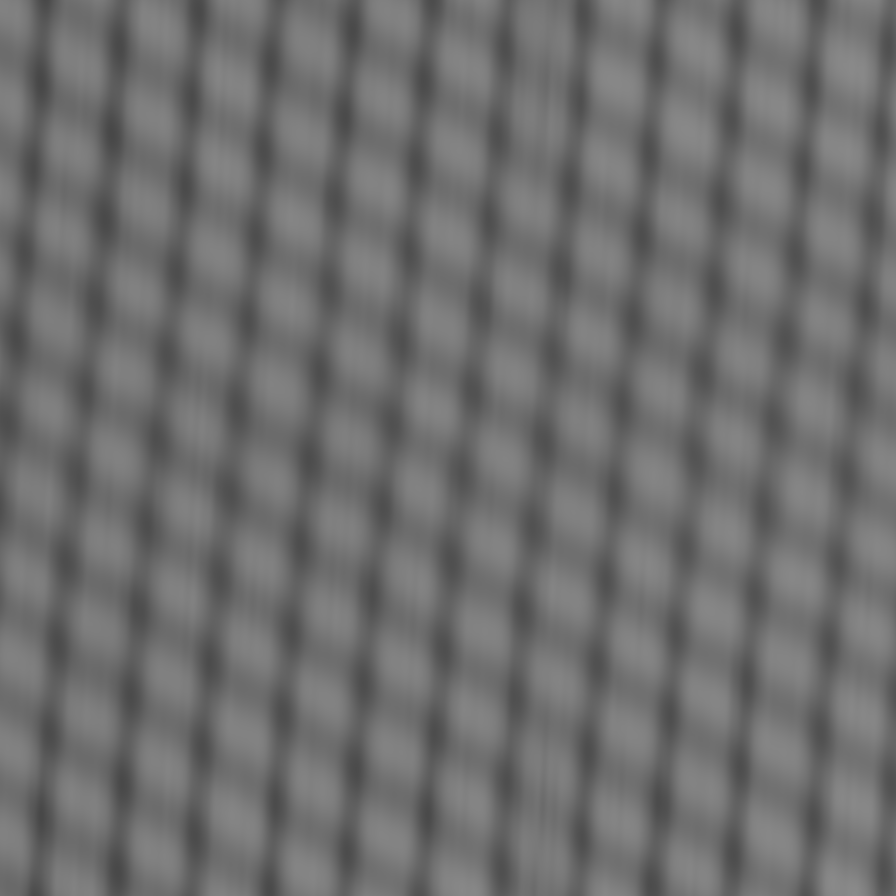
Give the GLSL for this pattern, as a WebGL 1 fragment shader.

```glsl
precision highp float;

uniform vec2 u_resolution;

const float TAU = 6.2831853;

float hash(vec2 p) {
  vec3 q = fract(p.xyx * vec3(0.1031, 0.1030, 0.0973));
  q += dot(q, q.yzx + 33.33);
  return fract((q.x + q.y) * q.z);
}

float noise(vec2 p) {
  vec2 cell = floor(p);
  vec2 f = fract(p);
  f = f * f * (3.0 - 2.0 * f);
  float low = mix(hash(cell), hash(cell + vec2(1.0, 0.0)), f.x);
  float high = mix(hash(cell + vec2(0.0, 1.0)), hash(cell + 1.0), f.x);
  return mix(low, high, f.y);
}

// Soft periodic ridge: 1 at whole phases, narrower for larger sharpness
float ridge(float phase, float sharpness) {
  return pow(max(0.5 + 0.5 * cos(TAU * phase), 0.0001), sharpness);
}

void main() {
  vec2 p = gl_FragCoord.xy / u_resolution;
  float depth = 1.0 - p.y;
  float edge = 0.5 + 0.5 * cos(TAU * depth);

  // Steep ribs lean most at mid height
  float lean = 1.11 * (depth - 0.03 * sin(TAU * depth));
  float ribPhase = 11.63 * p.x - 0.59 + lean;
  ribPhase += 0.05 * (noise(p * vec2(14.0, 9.0)) - 0.5);
  float rib = ridge(ribPhase, mix(2.2, 3.2, edge));

  // Diagonal bands flatten between the ribs
  float bandPhase = 9.75 * depth - 7.0 * p.x + 0.43;
  bandPhase -= 0.03 * sin(TAU * ribPhase);
  bandPhase += 0.08 * (noise(p * vec2(12.0, 10.0) + 31.0) - 0.5);
  float band = ridge(bandPhase, 1.1);

  // One worn column fades toward the top and bottom
  float wearX = (p.x - 0.605) / 0.032;
  float wear = exp(-wearX * wearX) * smoothstep(0.45, 0.95, edge);

  float shade = 0.492 + 0.025 * p.x + 0.012 * edge;
  shade -= mix(0.11, 0.14, edge) * rib;
  shade -= 0.08 * band * (1.0 - 0.5 * wear);
  shade -= 0.05 * wear * (1.0 - rib);

  // Fine vertical fibres and broad tonal drift
  float fibre = noise(vec2(p.x * 150.0 + lean * 6.0, p.y * 9.0)) - 0.5;
  shade += (0.016 + 0.03 * wear) * fibre;
  shade += 0.02 * (noise(p * 8.0 + 57.0) - 0.5);

  gl_FragColor = vec4(vec3(shade), 1.0);
}
```
